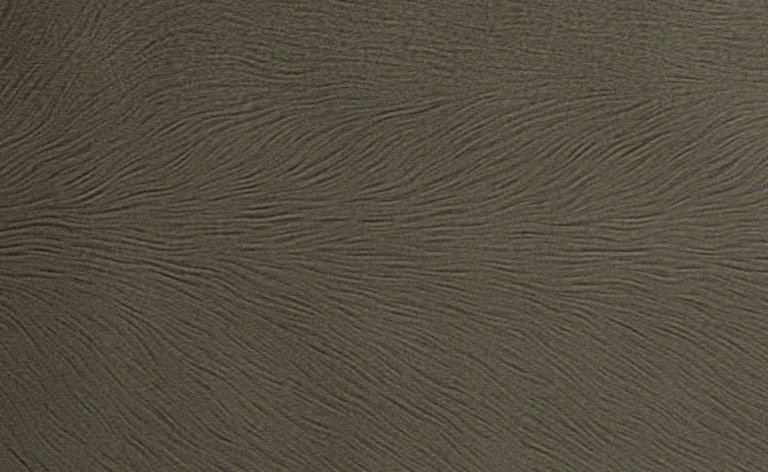
Write a WebGL 1 fragment shader that draws this texture.

```glsl
precision highp float;
// Embossed brown hide: fine creases fan out above and below a level seam.
// Gradient noise is averaged along a flow field to form the creases, then lit
// from above; a fine woven grain and a soft left-to-right light lie over it.

uniform vec2 u_resolution;

const vec3 BASE_COLOR = vec3(0.328, 0.301, 0.257);
const vec3 TONE_TINT = vec3(1.0, 1.0, 0.88);       // colour change per unit of tone
const vec3 OLIVE_TINT = vec3(-0.004, 0.014, -0.010);

const float SEAM_HEIGHT = 0.51;
const float CREASE_FREQ = 112.0;    // noise cells per canvas height
const float CREASE_STEP = 0.0062;   // distance between samples along the flow
const int CREASE_REACH = 6;         // samples to either side
const float RELIEF_GAIN = 0.36;
const float GROOVE_DEPTH = 0.036;
const vec2 LIGHT_OFFSET = vec2(-0.0012, 0.0044);

const vec2 WEAVE_FREQ = vec2(88.0, 185.0);
const float WEAVE_GAIN = 0.085;
const float GRIT_FREQ = 235.0;
const float GRIT_GAIN = 0.065;

float hash(vec2 cell) {
  vec3 q = fract(vec3(cell.xyx) * vec3(0.1031, 0.1030, 0.0973));
  q += dot(q, q.yzx + 33.33);
  return fract((q.x + q.y) * q.z);
}

float cornerSlope(vec2 cell, vec2 offset) {
  float turn = 6.28319 * hash(cell);
  return dot(vec2(cos(turn), sin(turn)), offset);
}

// Gradient noise, roughly -0.7 to 0.7
float noise(vec2 p) {
  vec2 i = floor(p);
  vec2 f = p - i;
  vec2 w = f * f * f * (f * (f * 6.0 - 15.0) + 10.0);
  vec2 e = vec2(1.0, 0.0);
  float low = mix(cornerSlope(i, f), cornerSlope(i + e, f - e), w.x);
  float high = mix(cornerSlope(i + e.yx, f - e.yx),
                   cornerSlope(i + e.xx, f - e.xx), w.x);
  return mix(low, high, w.y);
}

// How far a point lies in the smoother cloth-like upper part
float upperPart(vec2 p) {
  return smoothstep(0.17, 0.38, p.y - SEAM_HEIGHT);
}

// Direction of the creases: level at the seam, falling below, rising above
vec2 flow(vec2 p) {
  float side = p.y - SEAM_HEIGHT - 0.02 * sin(4.0 * p.x);
  float left = 1.0 - smoothstep(0.0, 0.65, p.x);
  float corner = 1.0 - smoothstep(0.12, 0.5, p.x);
  float below = smoothstep(0.0, 0.28, -side);
  float above = smoothstep(0.0, 0.14, side);
  float angle = -below * (0.58 + 0.3 * left);
  angle += above * mix(0.55, -0.15 + 1.2 * corner, upperPart(p));
  angle += 0.45 * noise(p * 11.0 + 40.0);
  return vec2(cos(angle), sin(angle));
}

// Surface height: noise averaged along the flow with tapered weights
float creaseHeight(vec2 p) {
  float sum = noise(p * CREASE_FREQ);
  float total = 1.0;
  vec2 ahead = p;
  vec2 behind = p;
  for (int i = 1; i <= CREASE_REACH; i++) {
    float t = float(i) / float(CREASE_REACH + 1);
    float weight = 1.0 - t * t;
    ahead += flow(ahead) * CREASE_STEP;
    behind -= flow(behind) * CREASE_STEP;
    sum += weight * (noise(ahead * CREASE_FREQ) + noise(behind * CREASE_FREQ));
    total += 2.0 * weight;
  }
  return sum / total;
}

// Broad light: dim left edge, bright upper right corner, faint mottling
float broadLight(vec2 p, vec2 uv) {
  float light = mix(-0.030, 0.020, smoothstep(-0.1, 1.0, uv.x));
  light -= 0.022 * (1.0 - smoothstep(0.0, 0.16, uv.x));
  light += 0.035 * smoothstep(0.8, 1.05, uv.x) * smoothstep(0.3, 1.0, uv.y);
  return light + 0.02 * noise(p * 5.0 + 7.0);
}

void main() {
  vec2 uv = gl_FragCoord.xy / u_resolution;
  vec2 p = gl_FragCoord.xy / u_resolution.y;
  float upper = upperPart(p);

  // Creases: lit slopes and dark grooves
  float height = creaseHeight(p);
  float slope = height - creaseHeight(p + LIGHT_OFFSET);
  float groove = smoothstep(0.02, 0.13, -height);
  float creases = RELIEF_GAIN * slope - GROOVE_DEPTH * (groove - 0.2);

  // Grain: short level threads and grit
  float weave = noise(p * WEAVE_FREQ + 3.0 * noise(p * 14.0));
  float grit = noise(p * GRIT_FREQ + 91.0);
  float grain = WEAVE_GAIN * weave * mix(0.85, 1.3, upper) + GRIT_GAIN * grit;

  float tone = broadLight(p, uv) + creases * mix(1.0, 0.6, upper) + grain;
  float olive = smoothstep(0.05, 0.35, noise(p * 60.0 + 17.0));
  gl_FragColor = vec4(BASE_COLOR + TONE_TINT * tone + OLIVE_TINT * olive, 1.0);
}
```
